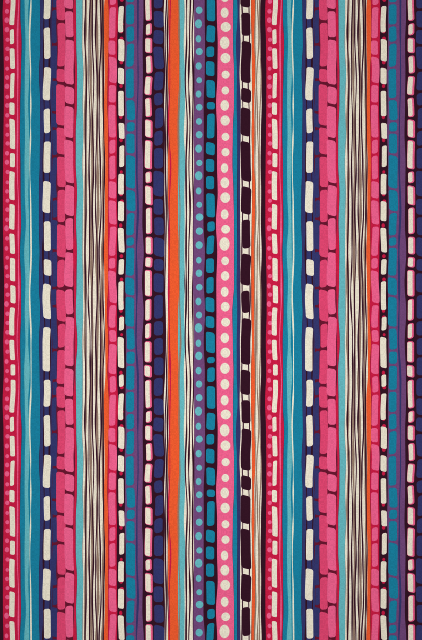
A Shadertoy shader for this pattern:

```glsl
// Printed cloth of wavering vertical stripes with dashes, blocks, dots and pen lines.
#define TILE_W 316.0              // width of one stripe sequence
#define TILE_H 465.0              // height after which the marks recur
#define CLOTH vec2(508.0, 768.0)  // canvas size in design units
#define WANDER 1.1                // drift of edges and lines
#define JITTER 0.62               // variation of dash lengths
#define GRAIN 0.07                // strength of the weave

const vec3 PLUM = vec3(0.20, 0.08, 0.14), NAVY = vec3(0.20, 0.21, 0.41);
const vec3 TEAL = vec3(0.10, 0.49, 0.61), AQUA = vec3(0.39, 0.70, 0.73);
const vec3 CREAM = vec3(0.90, 0.87, 0.79), PINK = vec3(0.91, 0.37, 0.54);
const vec3 CRIMSON = vec3(0.77, 0.11, 0.26), ORANGE = vec3(0.91, 0.35, 0.18);
const vec3 PURPLE = vec3(0.43, 0.27, 0.46), TAUPE = vec3(0.56, 0.46, 0.40);

vec2 pos;     // position inside the tile
vec3 ink;     // colour painted so far
float soft;   // half width of a smoothed edge

float hash(float n) {
    n = fract(n * 0.1031);
    n *= n + 33.33;
    n *= n + n;
    return fract(n);
}

// Smooth drift in -1..1 that closes over the tile height
float drift(float knots, float seed) {
    float t = pos.y / TILE_H * knots, i = floor(t), f = t - i;
    float a = hash(mod(i, knots) + seed * 17.3);
    float b = hash(mod(i + 1.0, knots) + seed * 17.3);
    return mix(a, b, f * f * (3.0 - 2.0 * f)) * 2.0 - 1.0;
}

void paint(float d, vec3 color) {
    ink = mix(ink, color, 1.0 - smoothstep(-soft, soft, d));
}

void band(float left, float right, vec3 color) {
    float l = left + WANDER * drift(13.0, left);
    float r = right + WANDER * drift(13.0, right);
    paint(max(l - pos.x, pos.x - r), color);
}

void penLines(float left, float right, float count, float width, vec3 color) {
    for (float i = 0.0; i < count; i++) {
        float seed = left + i * 3.7;
        float x = mix(left, right, (i + 0.5) / count) + 1.3 * WANDER * drift(9.0, seed);
        paint(abs(pos.x - x) - width * (0.5 + 0.25 * drift(21.0, seed + 1.0)), color);
    }
}

float joint(float i, float count) {
    return i + JITTER * (hash(mod(i, count) + count * 31.7) - 0.5);
}

// Column of rounded blocks with uneven lengths
void dashes(float x, float halfWidth, float count, float gap, vec3 color) {
    float t = pos.y / TILE_H * count, i = floor(t);
    if (t < joint(i, count)) i--;
    else if (t >= joint(i + 1.0, count)) i++;
    float lo = joint(i, count), hi = joint(i + 1.0, count), pitch = TILE_H / count;
    float h = hash(mod(i, count) + count * 5.3);
    vec2 halfSize = vec2(halfWidth * (0.85 + 0.25 * h), (hi - lo) * pitch * 0.5 - gap);
    vec2 q = vec2(pos.x - x - 0.8 * WANDER * drift(17.0, count), (t - 0.5 * (lo + hi)) * pitch);
    q.y += (h - 0.5) * 0.5 * q.x;
    float r = min(halfWidth * 0.65, halfSize.y);
    vec2 e = abs(q) - halfSize + r;
    paint(length(max(e, 0.0)) + min(max(e.x, e.y), 0.0) - r, color);
}

void dots(float x, float radius, float count, vec3 color) {
    float t = pos.y / TILE_H * count, i = mod(floor(t), count);
    float h = hash(i + x * 7.1), k = hash(i + x * 3.9 + 50.0);
    vec2 q = vec2(pos.x - x - (h - 0.5) * 1.5, (fract(t) - 0.5) * TILE_H / count - (k - 0.5) * 2.0);
    q.y *= 0.75 + 0.3 * h;
    paint(length(q) - radius * (0.8 + 0.3 * k), color);
}

void mainImage(out vec4 fragColor, in vec2 fragCoord) {
    vec2 cloth = fragCoord / iResolution.xy * CLOTH;
    soft = 0.6 * CLOTH.x / iResolution.x;
    pos = vec2(mod(cloth.x, TILE_W), mod(cloth.y, TILE_H));
    ink = PLUM;

    // Crimson stripe and teal ribbons
    band(4.0, 25.0, CRIMSON);   dots(8.5, 2.6, 41.0, PINK);
    dashes(15.0, 3.0, 15.0, 2.5, CREAM);  penLines(19.0, 24.0, 1.0, 1.6, PINK);
    band(25.0, 48.0, TEAL);     band(30.0, 35.0, AQUA);
    penLines(35.0, 39.0, 1.0, 1.5, CREAM);

    // Pale dashes on navy, then paired pink blocks
    band(48.0, 63.0, NAVY);     penLines(49.0, 64.0, 2.0, 1.6, PLUM);
    dashes(56.5, 4.4, 10.0, 5.0, CREAM);
    band(63.0, 90.0, mix(PLUM, CRIMSON, 0.35));
    dashes(65.5, 3.2, 13.0, 1.5, NAVY);
    dashes(73.5, 5.0, 12.0, 1.6, mix(CRIMSON, PINK, 0.6));
    dashes(83.5, 5.2, 11.0, 1.6, PINK);

    // Pen lines on cream
    band(89.0, 92.0, CRIMSON);  band(92.0, 100.0, AQUA);
    band(100.0, 127.0, CREAM);  penLines(100.0, 127.0, 4.0, 2.6, TAUPE);
    penLines(101.0, 127.0, 6.0, 1.3, PLUM);
    band(126.0, 130.0, ORANGE);

    // Small blocks in pink, cream and teal
    band(130.0, 141.0, CRIMSON); dashes(135.5, 4.2, 16.0, 1.4, PINK);
    dots(146.0, 2.2, 50.0, CRIMSON); dashes(146.0, 3.5, 14.0, 4.0, CREAM);
    band(151.0, 172.0, PURPLE); dashes(157.0, 5.0, 17.0, 1.3, TEAL);
    penLines(162.0, 168.0, 1.0, 1.8, NAVY);
    dashes(179.0, 4.3, 18.0, 1.5, PINK); dashes(178.0, 3.0, 18.0, 2.5, CREAM);
    dashes(191.0, 5.8, 19.0, 1.6, NAVY);

    // Orange ribbon
    band(198.0, 203.0, CREAM);  penLines(198.0, 204.0, 2.0, 1.3, PLUM);
    band(203.0, 216.0, ORANGE); penLines(202.0, 206.0, 1.0, 1.6, CRIMSON);
    band(215.0, 223.0, AQUA);   penLines(214.0, 218.0, 1.0, 1.6, TAUPE);
    band(222.0, 234.0, CREAM);  penLines(222.0, 234.0, 3.0, 1.5, PLUM);

    // Aqua dots, teal blocks and white dots
    band(233.0, 246.0, PURPLE); dots(239.5, 4.2, 28.0, AQUA);
    dashes(253.5, 5.0, 20.0, 2.5, TEAL);
    band(261.0, 281.0, PINK);   dots(271.0, 5.6, 25.0, CREAM);
    band(281.0, 286.0, TEAL);   band(285.0, 289.0, NAVY);

    // Dark blocks on cream, closing lines
    band(289.0, 303.0, CREAM);  penLines(288.0, 304.0, 2.0, 1.1, PLUM);
    dashes(296.0, 5.4, 11.0, 3.5, PLUM);
    band(303.0, 307.0, ORANGE); band(307.0, 314.0, CREAM);
    penLines(306.0, 315.0, 3.0, 1.3, TAUPE);

    // Weave and soft light
    vec2 thread = floor(cloth / 1.5);
    ink *= 1.0 + GRAIN * (hash(thread.x + 517.0 * thread.y) - 0.5);
    vec2 c = cloth / CLOTH - 0.5;
    fragColor = vec4(ink * (1.02 - 0.25 * dot(c, c)), 1.0);
}
```
